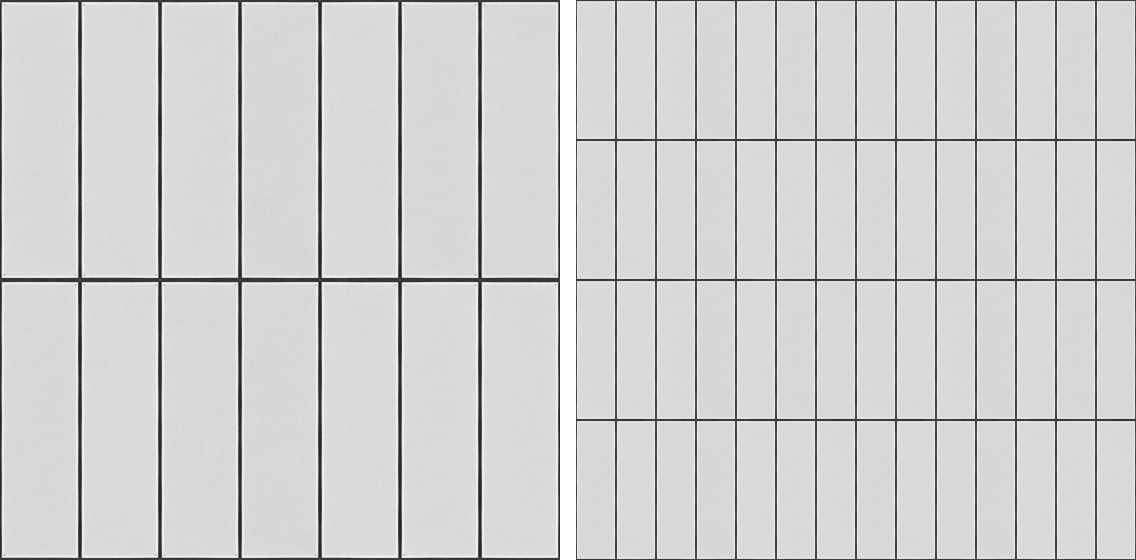
Left: one tile. Right: repeated 2 by 2.
Give the GLSL for this texture, as a WebGL 2 fragment shader.

```glsl
#version 300 es
precision highp float;

uniform vec2 u_resolution;
out vec4 fragColor;

#define TILES vec2(7.0, 2.0)
#define GROUT_HALF vec2(0.0030, 0.0037)
#define CORNER 0.0012
#define EDGE_SOFT 0.0013
#define FACE_GREY 0.848
#define GROUT_GREY 0.16
#define TONE_SPREAD 0.018
#define RIM_GAIN 0.085
#define GRAIN_CELLS 256.0
#define GRAIN_GAIN 0.014
#define PIT_RADIUS 0.0009
#define PIT_CHANCE 0.45

const float TAU = 6.2831853;

float hash(vec2 p) {
    vec3 q = fract(p.xyx * vec3(0.1031, 0.1030, 0.0973));
    q += dot(q, q.yzx + 33.33);
    return fract((q.x + q.y) * q.z);
}

// Layered sines with whole frequencies, so the field wraps
float mottle(vec2 uv) {
    float sum = 0.0, gain = 0.5;
    vec2 freq = vec2(3.0, 2.0);
    for (int i = 0; i < 4; i++) {
        float bend = sin(TAU * (freq.y * uv.y + 0.37 * float(i)));
        sum += gain * sin(TAU * (freq.x * uv.x + freq.y * uv.y) + 1.7 * bend);
        freq = vec2(freq.y + 5.0, -freq.x - 4.0);
        gain *= 0.6;
    }
    return sum;
}

// Smooth value noise on a wrapped lattice
float grain(vec2 uv) {
    vec2 p = uv * GRAIN_CELLS, cell = floor(p), f = fract(p);
    f = f * f * (3.0 - 2.0 * f);
    vec2 a = mod(cell, GRAIN_CELLS), b = mod(cell + 1.0, GRAIN_CELLS);
    return mix(mix(hash(a), hash(vec2(b.x, a.y)), f.x),
               mix(hash(vec2(a.x, b.y)), hash(b), f.x), f.y) - 0.5;
}

float roundedBox(vec2 p, vec2 halfSize, float radius) {
    vec2 q = abs(p) - halfSize + radius;
    return length(max(q, 0.0)) + min(max(q.x, q.y), 0.0) - radius;
}

void main() {
    vec2 uv = gl_FragCoord.xy / u_resolution;
    float pixel = 1.0 / min(u_resolution.x, u_resolution.y);
    vec2 id = floor(uv * TILES);
    vec2 p = (fract(uv * TILES) - 0.5) / TILES;
    vec2 halfCell = 0.5 / TILES;

    // Tile outline with a slightly uneven edge
    float wobble = 0.0002 * sin(TAU * 9.0 * uv.y + 2.0 * sin(TAU * 4.0 * uv.x));
    float d = roundedBox(p, halfCell - GROUT_HALF, CORNER) + wobble;
    float soft = max(EDGE_SOFT, 0.6 * pixel);
    float face = 1.0 - smoothstep(-soft, soft, d);

    // Glazed face: tone per tile, cloudy mottling, fine grain
    float tone = FACE_GREY + TONE_SPREAD * (hash(id + 3.7) - 0.5);
    tone += 0.004 * mottle(uv) + GRAIN_GAIN * grain(uv);

    // Bright rim and the faint glow inside it
    float rim = (d + 0.0028) / 0.0014;
    tone += RIM_GAIN * exp(-rim * rim) + 0.022 * exp(min(d, 0.0) / 0.007);

    // Small dark pits at some corners
    vec2 corner = sign(p);
    vec2 pitAt = corner * (halfCell - vec2(0.0072, 0.0090));
    float pit = 1.0 - smoothstep(0.0, PIT_RADIUS + 0.5 * pixel, length(p - pitAt));
    pit *= step(hash(id * 5.0 + corner + 11.0), PIT_CHANCE);
    tone = mix(tone, GROUT_GREY, 0.8 * pit);

    // Grout: a little paler along the rows and at crossings
    vec2 toGrout = halfCell - abs(p);
    vec2 line = 1.0 - smoothstep(GROUT_HALF * 0.5, GROUT_HALF * 1.5, toGrout);
    float grout = GROUT_GREY + 0.05 * line.y + 0.06 * line.x * line.y;
    grout += 0.015 * mottle(uv.yx) + 0.04 * grain(uv);

    fragColor = vec4(vec3(mix(grout, tone, face)), 1.0);
}
```
